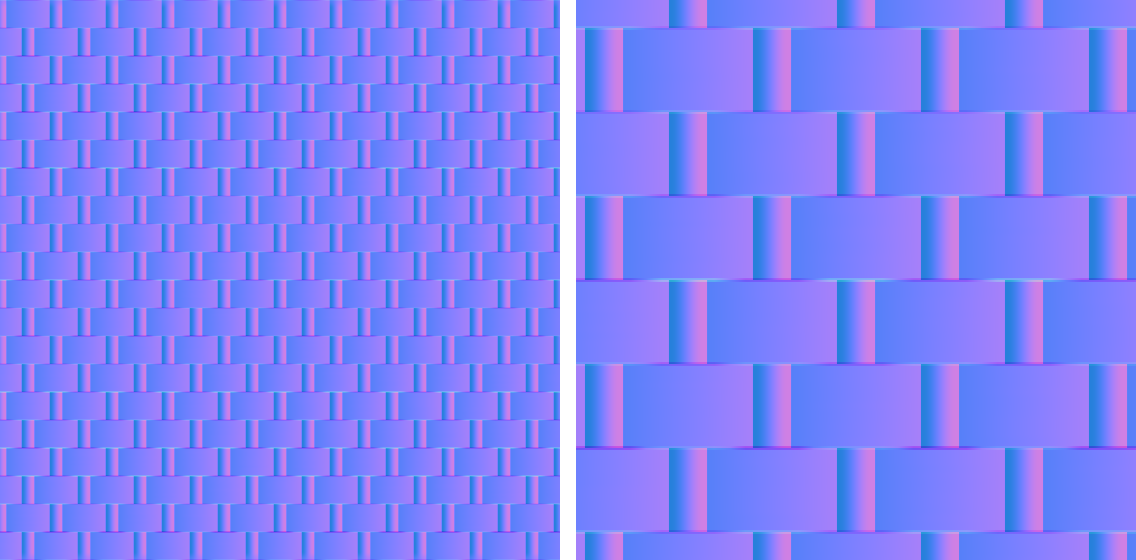
Left: the whole. Right: its middle third, enlarged.
This texture map is drawn by a Shadertoy shader. Its source:

```glsl
// Tangent-space normal map of a basket weave: wide, gently arched slats alternate
// with narrow round posts, shifted half a repeat on every other row.
// Surface slopes give the normal; thin ledges tilt it where two rows meet.

#define COLS 10.0          // repeats across
#define ROWS 20.0          // rows up, even so the stagger wraps
#define POST 0.114         // half width of a post, in repeats
#define SLAT_TILT vec2(-0.33, 0.31)
#define POST_TILT vec2(-0.70, 0.62)
#define LEDGE 0.022        // half thickness of a ledge, in rows
#define LEDGE_TILT 0.55
#define STREAK 0.012       // strength of the fine grain on slats
#define STREAK_LINES 12.0  // grain lines per row
#define EDGE_FADE 0.30     // rows over which posts flatten at the tile border

float hash(vec2 p)
{
    vec3 q = fract(p.xyx * vec3(0.1031, 0.1030, 0.0973));
    q += dot(q, q.yzx + 33.33);
    return fract((q.x + q.y) * q.z);
}

// Position in the repeat, with a post centred on zero
float staggered(float x, float row)
{
    float shift = 0.5 * (1.0 - mod(row, 2.0));
    return fract(x + shift + 0.5) - 0.5;
}

// Fine horizontal grain, different on each slat and wrapping vertically
float grain(float y, float slat)
{
    float count = ROWS * STREAK_LINES;
    float line = floor(y * STREAK_LINES);
    float a = hash(vec2(mod(line, count), slat));
    float b = hash(vec2(mod(line + 1.0, count), slat));
    return mix(a, b, smoothstep(0.0, 1.0, fract(y * STREAK_LINES))) - 0.5;
}

// Sideways tilt of the surface in one row
float rowTilt(vec2 p, float row, float px)
{
    float x = staggered(p.x, row);

    // Slat: a shallow arch between two posts
    float across = clamp((fract(x) - POST) / (1.0 - 2.0 * POST), 0.0, 1.0);
    float slat = mix(SLAT_TILT.x, SLAT_TILT.y, across);
    float slatId = mod(floor(p.x + 0.5 * (1.0 - mod(row, 2.0))), COLS);
    slat += STREAK * grain(p.y, slatId) * sin(3.14159 * across);

    // Post: a tighter cylinder, softened at the tile border
    float post = mix(POST_TILT.x, POST_TILT.y, smoothstep(-0.9, 0.8, x / POST));
    float border = min(p.y, ROWS - p.y);
    post *= mix(0.55, 1.0, smoothstep(0.0, EDGE_FADE, border));

    float mask = 1.0 - smoothstep(-0.5 * px, 0.5 * px, abs(x) - POST);
    return mix(slat, post, mask);
}

// Vertical tilt of the thin step between two rows
float ledgeTilt(vec2 p, float boundary, float px)
{
    float upper = mod(boundary, ROWS);
    float drop = -cos(6.28318 * staggered(p.x, upper));
    float wear = mix(0.25, 1.0, hash(vec2(upper, 7.0 + sign(drop))));
    float d = abs(p.y - boundary);
    float mask = 1.0 - smoothstep(LEDGE - 0.5 * px, LEDGE + 0.5 * px, d);
    return LEDGE_TILT * wear * clamp(1.8 * drop, -1.0, 1.0) * mask;
}

void mainImage(out vec4 fragColor, in vec2 fragCoord)
{
    vec2 grid = vec2(COLS, ROWS);
    vec2 p = fragCoord / iResolution.xy * grid;
    vec2 px = grid / iResolution.xy;

    // Blend the rows on either side of the nearest boundary
    float boundary = floor(p.y + 0.5);
    float below = rowTilt(p, mod(boundary - 1.0, ROWS), px.x);
    float above = rowTilt(p, mod(boundary, ROWS), px.x);
    float side = smoothstep(-0.5 * px.y, 0.5 * px.y, p.y - boundary);
    float tilt = mix(below, above, side);

    // Encode the unit normal as a colour
    float ledge = ledgeTilt(p, boundary, px.y);
    vec3 normal = normalize(vec3(tilt, ledge, sqrt(1.0 - tilt * tilt)));
    fragColor = vec4(0.5 + 0.5 * normal, 1.0);
}
```
